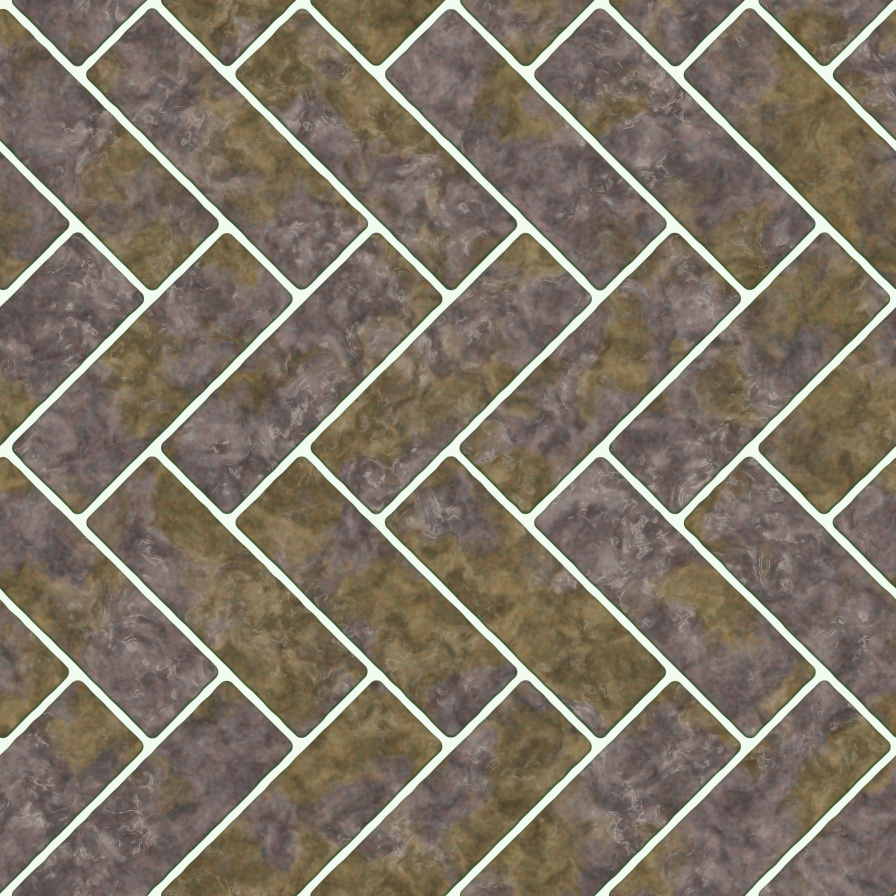
A Shadertoy shader for this texture:

```glsl
// Diagonal herringbone of weathered stone bricks with pale joints, tiling seamlessly.
#define COLUMNS 6.0        // zigzags across; must be a multiple of RATIO
#define RATIO 3.0          // brick length over width
#define JOINT 0.036        // half joint width, in brick widths
#define CORNER 0.075       // corner radius
#define RIM 0.022          // width of the mossy rim
#define SHIFT vec2(0.04, 0.0)
#define GROUT vec3(0.95, 0.985, 0.94)
#define STONE vec3(0.425, 0.375, 0.365)
#define OLIVE vec3(0.445, 0.385, 0.265)
#define PALE vec3(0.70, 0.66, 0.62)
#define MOSS vec3(0.17, 0.31, 0.15)

float hash(vec2 p) {
    vec3 q = fract(p.xyx * 0.1031);
    q += dot(q, q.yzx + 33.33);
    return fract((q.x + q.y) * q.z);
}

float noise(vec2 p) {
    vec2 i = floor(p), f = fract(p);
    f = f * f * (3.0 - 2.0 * f);
    return mix(mix(hash(i), hash(i + vec2(1, 0)), f.x),
               mix(hash(i + vec2(0, 1)), hash(i + vec2(1, 1)), f.x), f.y);
}

float fbm(vec2 p) {
    float sum = 0.0, amp = 0.5;
    for (int i = 0; i < 5; i++) {
        sum += amp * noise(p);
        p = mat2(1.6, 1.2, -1.2, 1.6) * p + 7.3;
        amp *= 0.5;
    }
    return sum / 0.97;
}

float roundBox(vec2 p, vec2 halfSize) {
    vec2 q = abs(p) - halfSize + CORNER;
    return length(max(q, 0.0)) + min(max(q.x, q.y), 0.0) - CORNER;
}

// Stone surface in brick space; the seed gives every brick its own piece.
vec3 stone(vec2 p, vec2 seed) {
    p += seed * 40.0;
    vec2 warp = vec2(fbm(p * 2.5), fbm(p * 2.5 + 19.7)) - 0.5;
    float stain = smoothstep(0.42, 0.64, fbm(p * 1.3 + warp) + 0.10 * (seed.x - 0.5));
    float mottle = fbm(p * 7.0 + 3.0 * warp);
    float patches = smoothstep(0.36, 0.68, fbm(p * 1.9 + 31.0 - warp));

    // Thin swirling scratches
    float ridge = 1.0 - abs(2.0 * fbm(p * vec2(5.0, 8.0) + 7.0 * warp) - 1.0);
    float wisps = pow(ridge, 9.0) * smoothstep(0.35, 0.7, noise(p * 15.0));
    float grain = noise(p * 30.0) - 0.5;
    float tint = noise(p * 24.0 + 57.0) - 0.5;

    vec3 col = mix(STONE, OLIVE, stain);
    col *= 1.0 + 0.75 * (mottle - 0.48) + 0.17 * grain + 0.06 * (seed.y - 0.5);
    col += tint * vec3(0.045, -0.02, -0.035);
    float light = wisps * (0.15 + 0.6 * patches) + 0.24 * patches * smoothstep(0.4, 0.75, mottle);
    return mix(col, PALE, min(light, 0.8) * (1.0 - 0.4 * stain));
}

void mainImage(out vec4 fragColor, in vec2 fragCoord) {
    // Axes along the two brick directions: x runs down-right, y up-right
    vec2 p = fragCoord / iResolution.xy * 2.0 * COLUMNS - SHIFT;
    vec2 g = 0.5 * vec2(p.x - p.y, p.x + p.y);
    float pixel = 1.4142 * COLUMNS / iResolution.x;

    // Find the brick that owns this cell
    vec2 cell = floor(g);
    float phase = mod(cell.x - cell.y - 1.0, 2.0 * RATIO);
    bool falling = phase < RATIO - 0.5;
    vec2 start = cell - (falling ? vec2(phase, 0.0) : vec2(0.0, 2.0 * RATIO - 1.0 - phase));
    vec2 size = falling ? vec2(RATIO, 1.0) : vec2(1.0, RATIO);
    vec2 local = g - start - 0.5 * size;

    // Wrapped brick number, so opposite canvas edges agree
    vec2 id = mod(vec2(start.x + start.y, start.y - start.x) + 0.5, 2.0 * COLUMNS);
    vec2 seed = vec2(hash(id + 3.0), hash(id + 41.0));

    // Slightly worn outline, and a rim that is heavier on the lower sides
    float wear = noise(local * 9.0 + seed * 40.0) - 0.5;
    vec2 halfSize = 0.5 * size - JOINT;
    float d = roundBox(local, halfSize) + 0.010 * wear;
    float low = roundBox(local + vec2(1.0, -1.0) * 0.6 * RIM, halfSize) + 0.010 * wear;
    float rim = 0.3 * smoothstep(-1.5 * RIM, 0.0, d) + 0.55 * smoothstep(-RIM, 0.3 * RIM, low);

    vec3 col = stone(falling ? local : local.yx, seed);
    col = mix(col, MOSS, rim * (0.85 + 0.3 * wear));
    col = mix(col, GROUT, smoothstep(-0.75 * pixel, 0.75 * pixel, d));
    fragColor = vec4(col, 1.0);
}
```
